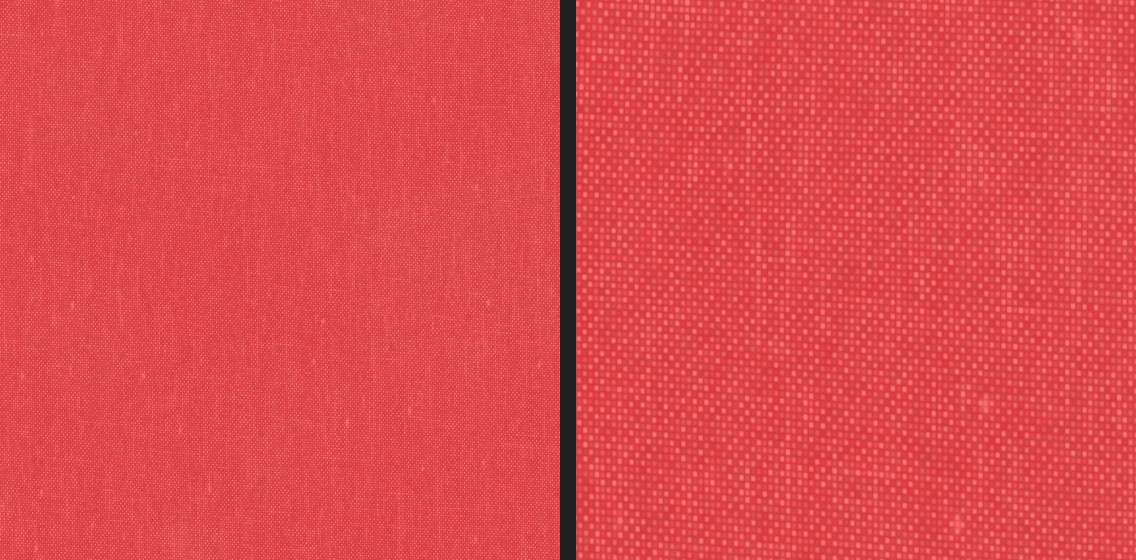
Left: the whole. Right: its middle third, enlarged.
This texture is drawn by a WebGL 2 fragment shader. Its source:

```glsl
#version 300 es
precision highp float;

uniform vec2 u_resolution;
out vec4 fragColor;

const float PI = 3.14159;
const vec2 THREADS = vec2(290.0, 230.0);

float hash(vec2 p) {
    vec3 q = fract(p.xyx * 0.1031);
    q += dot(q, q.yzx + 33.33);
    return fract((q.x + q.y) * q.z);
}

float valueNoise(vec2 p) {
    vec2 cell = floor(p);
    vec2 f = smoothstep(0.0, 1.0, fract(p));
    float low = mix(hash(cell), hash(cell + vec2(1.0, 0.0)), f.x);
    float high = mix(hash(cell + vec2(0.0, 1.0)), hash(cell + 1.0), f.x);
    return mix(low, high, f.y);
}

// Variation along one thread, independent of its neighbours
float threadNoise(float id, float along) {
    float k = floor(along);
    float f = smoothstep(0.0, 1.0, along - k);
    return mix(hash(vec2(id, k)), hash(vec2(id, k + 1.0)), f);
}

// Short thickened lumps standing on the warp
float slubs(vec2 uv) {
    vec2 grid = uv * 10.0;
    vec2 cell = floor(grid);
    vec2 centre = vec2(hash(cell + 11.0), hash(cell + 47.0)) * 0.6 + 0.2;
    vec2 d = fract(grid) - centre;
    float size = hash(cell + 83.0);
    d /= vec2(0.016 + 0.012 * size, 0.03 + 0.05 * hash(cell + 29.0));
    return exp(-dot(d, d)) * smoothstep(0.35, 0.9, size);
}

float clothTone(vec2 uv) {
    // Slightly sagging weft and wandering warp
    vec2 bent = uv;
    bent.x += 0.005 * valueNoise(uv * vec2(5.0, 4.0));
    bent.y += 0.055 * uv.x + 0.014 * valueNoise(uv * vec2(3.0, 5.0) + 20.0);
    vec2 p = bent * THREADS;
    vec2 id = floor(p);

    // Plain weave: alternating warp and weft crossings
    vec2 wave = sin(PI * p);
    vec2 profile = abs(wave);
    float crossing = wave.x * wave.y;
    float warpTop = max(crossing, 0.0);
    float weftTop = max(-crossing, 0.0);
    float warpNub = threadNoise(id.x + 700.0, p.y * 0.5);
    float weftNub = threadNoise(id.y + 900.0, p.x * 0.5);
    float tone = -0.02 + warpTop * (0.72 + 1.1 * warpNub) + weftTop * (0.1 + 0.55 * weftNub);

    // Pale runs along single threads, broken by the crossings
    float warpRun = smoothstep(0.72, 1.0, threadNoise(id.x, uv.y * 21.0));
    float weftRun = smoothstep(0.84, 1.0, threadNoise(id.y + 400.0, uv.x * 20.0));
    tone += 0.42 * warpRun * profile.x * (0.3 + 0.7 * profile.y);
    tone += 0.3 * weftRun * profile.y * (0.3 + 0.7 * profile.x);
    return tone;
}

void main() {
    vec2 uv = gl_FragCoord.xy / u_resolution;

    // Four samples per pixel keep the fine weave free of moire
    float tone = 0.0;
    for (int i = 0; i < 4; i++) {
        vec2 offset = vec2(i & 1, i >> 1) * 0.5 - 0.25;
        tone += 0.25 * clothTone(uv + offset / u_resolution);
    }

    // Uneven dye, faint vertical bands and lumps
    float dye = valueNoise(uv * vec2(6.0, 5.0) + 60.0) - 0.5;
    float band = valueNoise(uv * vec2(60.0, 7.0) + 130.0) - 0.5;
    float grain = valueNoise(uv * 256.0 + 310.0) - 0.5;
    tone += 0.06 * dye + 0.09 * band + 0.16 * grain + 0.8 * slubs(uv);

    vec3 color = mix(vec3(0.839, 0.236, 0.256), vec3(0.952, 0.401, 0.411), clamp(tone, -0.3, 1.3));

    // Drift between warm red and a duller rose
    float tint = valueNoise(uv * 230.0 + 530.0) - 0.5 + 0.3 * dye;
    color += tint * vec3(-0.032, 0.024, 0.02);
    fragColor = vec4(color, 1.0);
}
```
